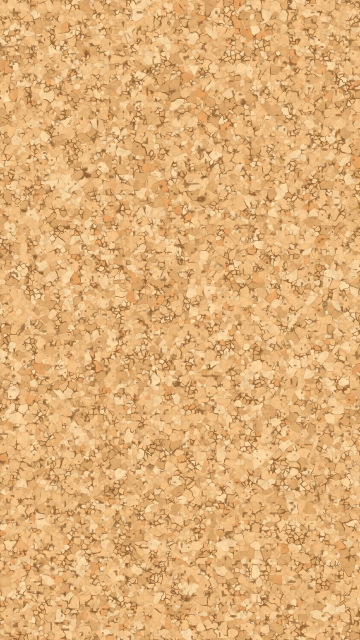
Write a Shadertoy shader that draws this texture.

```glsl
// Pressed cork board: pale honey granules with broken brown seams and dark flecks.
#define FINE_GRAINS 72.0
#define COARSE_GRAINS 40.0
#define COARSE_SHARE 0.45
#define SEAM_WIDTH 0.30
#define FLECK_SCALE 105.0
#define MOTTLE 0.12
#define TAN vec3(0.86, 0.65, 0.41)
#define HONEY vec3(0.945, 0.745, 0.505)
#define CREAM vec3(0.98, 0.85, 0.65)
#define RUST vec3(0.90, 0.62, 0.35)
#define BROWN vec3(0.52, 0.33, 0.15)

float hash(vec2 p) {
    return fract(sin(dot(p, vec2(127.1, 311.7))) * 43758.5453);
}

vec2 hash2(vec2 p) {
    return vec2(hash(p), hash(p + 57.3));
}

float noise(vec2 p) {
    vec2 cell = floor(p), f = fract(p);
    f = f * f * (3.0 - 2.0 * f);
    float low = mix(hash(cell), hash(cell + vec2(1, 0)), f.x);
    float high = mix(hash(cell + vec2(0, 1)), hash(cell + vec2(1, 1)), f.x);
    return mix(low, high, f.y);
}

// Ragged Voronoi granules: xy = cell of the granule, z = distance to its seam
vec3 granule(vec2 p) {
    p += 0.45 * (vec2(noise(p * 2.1), noise(p * 2.1 + 31.7)) - 0.5);
    vec2 base = floor(p), owner = base;
    float nearest = 9.0, second = 9.0;
    for (int y = -1; y <= 1; y++)
    for (int x = -1; x <= 1; x++) {
        vec2 cell = base + vec2(x, y);
        float d = length(cell + hash2(cell) - p);
        if (d < nearest) {
            second = nearest;
            nearest = d;
            owner = cell;
        } else {
            second = min(second, d);
        }
    }
    return vec3(owner, second - nearest);
}

vec3 granuleColor(vec2 id) {
    float tone = hash(id + 13.7);
    vec3 color = mix(TAN, HONEY, smoothstep(0.05, 0.40, tone));
    color = mix(color, CREAM, smoothstep(0.50, 1.08, tone));
    return mix(color, RUST, 0.7 * step(0.93, hash(id + 91.1)));
}

vec3 cork(vec2 uv) {
    // Larger granules lie among the small ones
    vec3 grain = granule(uv * FINE_GRAINS);
    vec3 coarse = granule(uv * COARSE_GRAINS + 200.0);
    float seamWidth = SEAM_WIDTH;
    if (hash(coarse.xy + 5.9) < COARSE_SHARE) {
        grain = coarse;
        seamWidth *= COARSE_GRAINS / FINE_GRAINS;
    }
    vec3 color = granuleColor(grain.xy);

    // Soft mottling inside the granules
    float mottle = 0.6 * noise(uv * 95.0) + 0.4 * noise(uv * 210.0 + 7.0);
    color *= 1.0 + MOTTLE * (mottle - 0.5);

    // Seams open and close along their length
    float seam = 1.0 - smoothstep(0.0, seamWidth, grain.z);
    float opening = smoothstep(0.40, 0.80, noise(uv * 62.0 + 40.0));
    color = mix(color, BROWN, seam * (0.14 + 0.76 * opening));

    // Scattered dark flecks
    float fleck = smoothstep(0.80, 0.93, noise(uv * FLECK_SCALE + 80.0));
    return mix(color, BROWN, 0.65 * fleck);
}

void mainImage(out vec4 fragColor, in vec2 fragCoord) {
    // Average four samples per pixel for smooth edges
    vec3 color = vec3(0.0);
    for (int i = 0; i < 4; i++) {
        vec2 offset = 0.5 * vec2(i % 2, i / 2) - 0.25;
        color += cork((fragCoord + offset) / iResolution.x);
    }
    fragColor = vec4(color / 4.0, 1.0);
}
```
